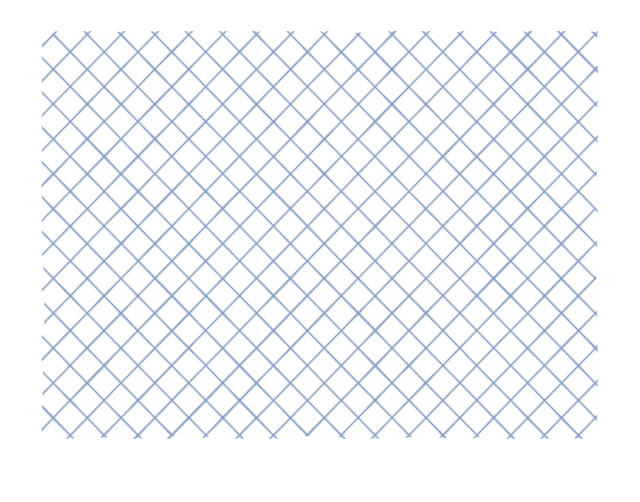
A Shadertoy shader for this pattern:

```glsl
// Pale blue diagonal lattice of hand-ruled lines on white, with slightly uneven weight and ends.

float hash(vec3 p) {
    p = fract(p * vec3(0.1031, 0.1173, 0.0973) + 0.37);
    p += dot(p, p.yzx + 33.33);
    return fract((p.x + p.y) * p.z);
}

// Smooth variation along one line, changing from crossing to crossing
float drift(float along, float id, float seed) {
    float i = floor(along);
    return mix(hash(vec3(i, id, seed)), hash(vec3(i + 1.0, id, seed)),
               smoothstep(0.0, 1.0, along - i));
}

// Coverage of one family of parallel lines; slope is +1 or -1
float ruledLines(vec2 p, float slope, float pixel) {
    vec2 cell = vec2(0.05293, 0.05445);
    vec2 q = (p - vec2(0.0833, 0.7305)) / cell;
    float across = q.x + slope * q.y;
    float along = q.x - slope * q.y;
    float id = floor(across + 0.5);

    // Small wander of the stroke, then distance to its centre
    float wander = (drift(along * 0.5, id, 5.0 + slope) - 0.5) * 0.0006;
    float dist = abs((across - id) / length(1.0 / cell) + wander);

    // Ends stop near a rectangular margin, some a little short
    vec2 fromCentre = p - vec2(0.4995, 0.4174);
    vec2 side = sign(fromCentre);
    float trim = 0.005 * pow(hash(vec3(id, side.x + 3.0 * side.y, 9.0 + slope)), 4.0);
    vec2 beyond = abs(fromCentre) - vec2(0.4335, 0.3175) + trim;
    float overrun = 1.4 * max(max(beyond.x, beyond.y), 0.0);

    // Uneven weight with an occasional heavier stretch
    float weight = drift(along, id, 20.0 + slope);
    float halfWidth = 0.00132 + 0.0006 * weight * weight * weight;
    float d = length(vec2(dist, overrun)) - halfWidth;
    float soft = 0.0003 + 0.75 * pixel;
    return 1.0 - smoothstep(-soft, soft, d);
}

void mainImage(out vec4 fragColor, in vec2 fragCoord) {
    vec2 p = fragCoord / iResolution.x;
    float pixel = 1.0 / iResolution.x;

    // Two crossing families; overlaps build up a little
    float rising = ruledLines(p, -1.0, pixel);
    float falling = ruledLines(p, 1.0, pixel);
    float ink = 1.0 - (1.0 - rising) * (1.0 - falling);

    vec3 blue = vec3(0.56, 0.66, 0.82) - 0.03 * rising * falling;
    fragColor = vec4(mix(vec3(1.0), blue, ink), 1.0);
}
```
